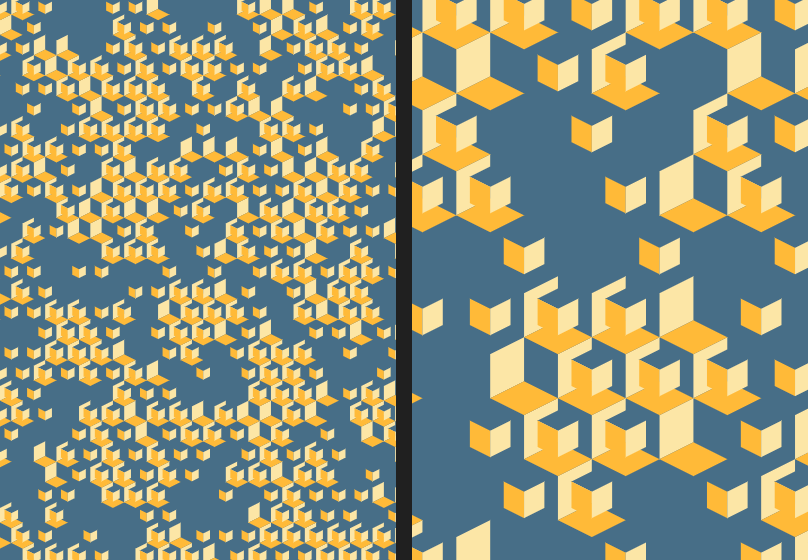
Left, the full canvas; right, a detail of the centre.
Reproduce this pattern procedurally as a Shadertoy shader.

```glsl
// Isometric hexagon lattice of open room corners and small cubes, scattered in clusters on blue.

const vec3 BLUE = vec3(0.28, 0.43, 0.53);
const vec3 CREAM = vec3(0.99, 0.90, 0.65);
const vec3 ORANGE = vec3(1.00, 0.73, 0.22);

float hash(vec2 p) {
    return fract(sin(dot(p, vec2(127.1, 311.7))) * 4375.85);
}

// Upright face sheared along x: signed distance
float wallDist(vec2 p, vec2 halfSize, float slope) {
    p.y -= slope * p.x;
    return max(abs(p.x) - halfSize.x, (abs(p.y) - halfSize.y) / 1.118);
}

// Horizontal face, a 2:1 rhombus: signed distance
float floorDist(vec2 p, float halfHeight) {
    return (0.5 * abs(p.x) + abs(p.y) - halfHeight) / 1.118;
}

void paint(inout vec3 colour, vec3 ink, float dist, float pixel) {
    colour = mix(colour, ink, clamp(0.5 - dist / pixel, 0.0, 1.0));
}

// Layered sines gather the tiles into dense and empty patches
float clusterWave(vec2 p) {
    float broad = sin(0.9 * p.x + 0.55 * p.y + 1.3 * sin(0.6 * p.y));
    float fine = sin(0.7 * p.x - 1.1 * p.y + 1.7 * sin(0.5 * p.x) + 2.0);
    return 0.5 + 0.25 * (broad + fine);
}

void drawRoom(inout vec3 colour, vec2 p, float pixel) {
    paint(colour, CREAM, wallDist(p - vec2(-0.25, 0.125), vec2(0.25, 0.325), 0.5), pixel);
    paint(colour, ORANGE, floorDist(p + vec2(0.0, 0.325), 0.25), pixel);
}

void drawCube(inout vec3 colour, vec2 p, float pixel) {
    vec2 faceSize = vec2(0.15, 0.195);
    paint(colour, BLUE, floorDist(p - vec2(0.0, 0.195), 0.15), pixel);
    paint(colour, ORANGE, wallDist(p - vec2(-0.15, -0.075), faceSize, -0.5), pixel);
    paint(colour, CREAM, wallDist(p - vec2(0.15, -0.075), faceSize, 0.5), pixel);
}

void mainImage(out vec4 fragColor, in vec2 fragCoord) {
    // One unit is the width of a hexagon
    float pixel = 24.8 / iResolution.y;
    vec2 p = fragCoord * pixel - vec2(0.0, 0.18);
    float nearRow = round(p.y / 0.9);
    vec3 colour = BLUE;

    for (int dy = -1; dy <= 1; dy++) {
        float row = nearRow + float(dy);
        float shift = 0.5 - 0.5 * mod(row, 2.0);
        float nearColumn = round(p.x - shift);
        for (int dx = -1; dx <= 1; dx++) {
            vec2 cell = vec2(nearColumn + float(dx), row);
            vec2 centre = vec2(cell.x + shift, row * 0.9);

            // Sparse cells stay empty, middling ones hold a cube, dense ones a room
            float density = mix(hash(cell), clusterWave(centre), 0.45);
            bool hasRoom = density > 0.51;
            bool hasCube = density > 0.35 && !(hasRoom && hash(cell + 37.0) < 0.27);
            if (hasRoom) drawRoom(colour, p - centre, pixel);
            if (hasCube) drawCube(colour, p - centre - vec2(0.0, 0.05), pixel);
        }
    }
    fragColor = vec4(colour, 1.0);
}
```
